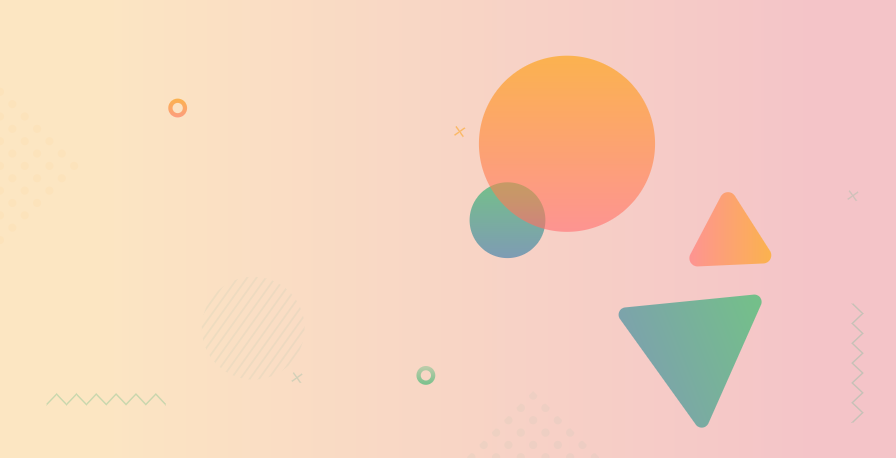
A WebGL 2 fragment shader for this background:

```glsl
#version 300 es
precision highp float;
// Pastel cream-to-pink backdrop with gradient discs, rounded triangles and faint line ornaments.
uniform vec2 u_resolution;
out vec4 fragColor;

// Palette
const vec3 CREAM  = vec3(0.988, 0.902, 0.762);
const vec3 PINK   = vec3(0.957, 0.770, 0.784);
const vec3 AMBER  = vec3(0.984, 0.698, 0.310);
const vec3 CORAL  = vec3(0.994, 0.580, 0.570);
const vec3 GREEN  = vec3(0.455, 0.750, 0.540);
const vec3 SLATE  = vec3(0.495, 0.610, 0.705);
const vec3 OLIVE  = vec3(0.780, 0.600, 0.400);
const vec3 ROSE   = vec3(0.815, 0.510, 0.490);
const vec3 SAGE   = vec3(0.600, 0.740, 0.650);

// Layout, in canvas widths
const vec2 SUN = vec2(0.6328, 0.3507);
const float SUN_RADIUS = 0.0983;
const vec2 MOON = vec2(0.5664, 0.2654);
const float MOON_RADIUS = 0.0423;
const float RING_RADIUS = 0.0081;
const float RING_HALF = 0.0024;
const float LINE_HALF = 0.0008;
const float CROSS_ARM = 0.0070;
const float CROSS_TURN = 0.62;
const float ZIG_PERIOD = 0.02214;
const float ZIG_HEIGHT = 0.0058;
const float ZIG_LENGTH = 0.1328;
const float DOT_STEP = 0.0195;
const float DOT_RADIUS = 0.0046;
const float STRIPE_STEP = 0.0085;

// Antialiased coverage of a signed distance
float cover(float d) {
  return clamp(0.5 - d * u_resolution.x, 0.0, 1.0);
}

vec2 turn(vec2 q, float a) {
  return mat2(cos(a), -sin(a), sin(a), cos(a)) * q;
}

float segment(vec2 p, vec2 a, vec2 b) {
  vec2 e = b - a;
  return length(p - a - e * clamp(dot(p - a, e) / dot(e, e), 0.0, 1.0));
}

float side(vec2 p, vec2 a, vec2 b) {
  return (b.x - a.x) * (p.y - a.y) - (b.y - a.y) * (p.x - a.x);
}

// Corners run counter-clockwise
float roundTriangle(vec2 p, vec2 a, vec2 b, vec2 c, float radius) {
  float edge = min(segment(p, a, b), min(segment(p, b, c), segment(p, c, a)));
  float inside = min(side(p, a, b), min(side(p, b, c), side(p, c, a)));
  return (inside > 0.0 ? -edge : edge) - radius;
}

float ring(vec2 q) {
  return abs(length(q) - RING_RADIUS) - RING_HALF;
}

float crossMark(vec2 q) {
  q = abs(turn(q, CROSS_TURN));
  return max(min(q.x, q.y) - LINE_HALF, max(q.x, q.y) - CROSS_ARM);
}

float zigzag(vec2 q) {
  float wave = ZIG_HEIGHT * (1.0 - 4.0 * abs(fract(q.x / ZIG_PERIOD) - 0.5));
  float line = abs(q.y - wave) * 0.69 - LINE_HALF;
  return max(line, abs(q.x - 0.5 * ZIG_LENGTH) - 0.5 * ZIG_LENGTH);
}

// Diagonal lattice of dots clipped to a diamond
float dotDiamond(vec2 q, float reach) {
  vec2 r = turn(q, 0.7854);
  vec2 cell = round(r / DOT_STEP);
  float lattice = length(r - cell * DOT_STEP) - DOT_RADIUS;
  return max(lattice, max(abs(r.x), abs(r.y)) - reach);
}

void main() {
  vec2 p = gl_FragCoord.xy / u_resolution.x;
  vec3 col = mix(CREAM, PINK, clamp((p.x - 0.10) / 0.80, 0.0, 1.0));

  // Faint dots and hatched disc
  col = mix(col, AMBER, 0.06 * cover(dotDiamond(p - vec2(0.0, 0.326), 0.071)));
  col = mix(col, SAGE, 0.10 * cover(dotDiamond(p - vec2(0.595, -0.013), 0.062)));
  vec2 h = p - vec2(0.2826, 0.1449);
  float across = turn(h, 0.95).y / STRIPE_STEP;
  float stripe = abs(fract(across) - 0.5) * STRIPE_STEP - 0.0010;
  col = mix(col, SAGE, 0.13 * cover(max(stripe, length(h) - 0.0573)));

  // Thin ornaments
  col = mix(col, GREEN, 0.38 * cover(zigzag(p - vec2(0.0521, 0.0655))));
  col = mix(col, SAGE, 0.50 * cover(zigzag(p.yx - vec2(0.0395, 0.957))));
  col = mix(col, AMBER, 0.80 * cover(crossMark(p - vec2(0.513, 0.3643))));
  col = mix(col, SAGE, 0.40 * cover(crossMark(p - vec2(0.9518, 0.2927))));
  col = mix(col, SAGE, 0.40 * cover(crossMark(p - vec2(0.3314, 0.0896))));

  // Rings
  vec2 warm = p - vec2(0.1983, 0.3906);
  vec2 cool = p - vec2(0.4753, 0.0922);
  col = mix(col, mix(CORAL, AMBER, 0.65 + 35.0 * warm.y), cover(ring(warm)));
  col = mix(col, GREEN, (0.70 - 25.0 * cool.y) * cover(ring(cool)));

  // Discs, with a blended tone where they overlap
  float sun = cover(length(p - SUN) - SUN_RADIUS);
  float moon = cover(length(p - MOON) - MOON_RADIUS);
  float sunFade = clamp(0.5 + 0.5 * (p.y - SUN.y) / SUN_RADIUS, 0.0, 1.0);
  float moonFade = clamp(0.5 + 0.5 * (p.y - MOON.y) / MOON_RADIUS, 0.0, 1.0);
  col = mix(col, mix(CORAL, AMBER, sunFade), sun);
  vec3 overlap = mix(ROSE, OLIVE, smoothstep(0.25, 1.0, moonFade));
  col = mix(col, mix(mix(SLATE, GREEN, moonFade), overlap, sun), moon);

  // Triangles
  float small = roundTriangle(p, vec2(0.8125, 0.2875), vec2(0.7786, 0.2230), vec2(0.8516, 0.2263), 0.0092);
  float large = roundTriangle(p, vec2(0.6986, 0.1599), vec2(0.7832, 0.0421), vec2(0.8418, 0.1742), 0.0082);
  col = mix(col, mix(CORAL, AMBER, clamp((p.x - 0.77) / 0.09, 0.0, 1.0)), cover(small));
  float sweep = clamp((p.x - 0.69 + 0.4 * (p.y - 0.16)) / 0.16, 0.0, 1.0);
  col = mix(col, mix(mix(SLATE, GREEN, 0.2), GREEN, sweep), cover(large));

  fragColor = vec4(col, 1.0);
}
```
